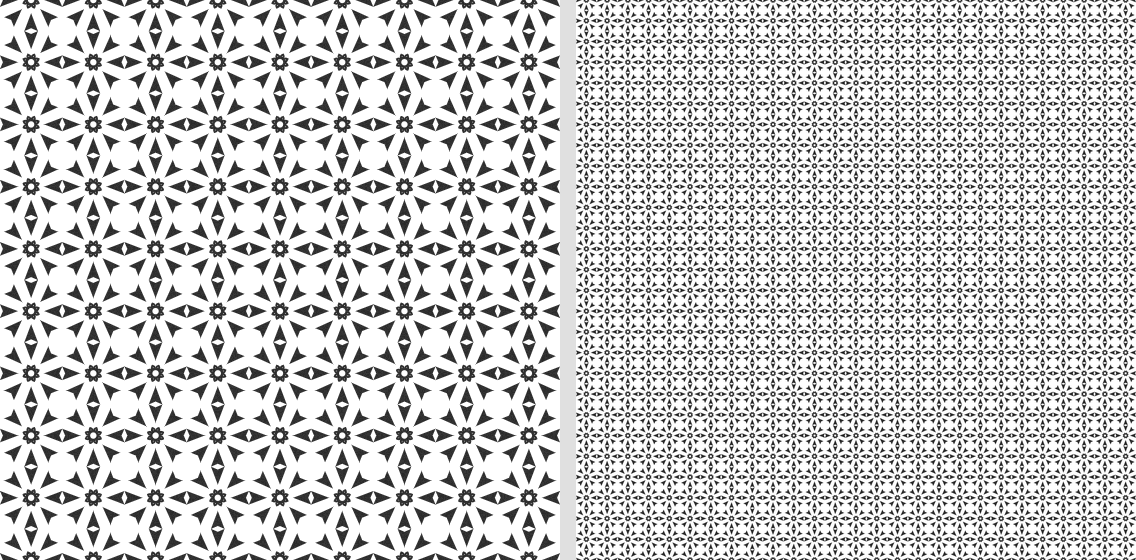
Left: one tile. Right: repeated 3 by 3.
A WebGL 2 fragment shader for this pattern:

```glsl
#version 300 es
precision highp float;

uniform vec2 u_resolution;
out vec4 fragColor;

const float PI = 3.14159265;

float hash(vec2 cell) {
    vec3 h = fract(cell.xyx * vec3(0.1031, 0.1030, 0.0973));
    h += dot(h, h.yzx + 33.33);
    return fract((h.x + h.y) * h.z);
}

vec2 polar(float radius, float angle) {
    return radius * vec2(cos(angle), sin(angle));
}

// Notched arrowhead along +x, upper half only
float arrowhead(vec2 p) {
    float flank = dot(p - vec2(27.0, 0.0), normalize(vec2(-14.0, 37.0)));
    float notch = dot(p - vec2(58.0, 0.0), normalize(vec2(14.0, -6.0)));
    return max(flank, notch);
}

// Pointed petal along +x, upper half only
float petal(vec2 p) {
    return length(p - vec2(10.0, -5.0)) - 10.3;
}

float coverage(float dist, float pixel) {
    return clamp(0.5 - dist / pixel, 0.0, 1.0);
}

void main() {
    vec2 uv = gl_FragCoord.xy / u_resolution;
    float pixel = 9.0 * 128.0 / min(u_resolution.x, u_resolution.y);

    // Nine cells each way, 128 units wide, with a flower at each centre
    vec2 p = (fract(uv * 9.0 + vec2(0.0, 0.5)) - 0.5) * 128.0;

    // Fold into one mirrored eighth of the rosette
    float radius = length(p);
    float angle = atan(p.y, p.x + 1e-5);
    float folded = abs(mod(angle + PI / 8.0, PI / 4.0) - PI / 8.0);
    vec2 arrowPos = polar(radius, folded);
    vec2 petalPos = polar(radius, PI / 8.0 - folded);

    float flower = max(petal(petalPos), 6.5 - radius);
    float ink = coverage(min(arrowhead(arrowPos), flower), pixel);

    // Small pale specks on the petals
    float speck = coverage(length(petalPos - vec2(12.5, 0.0)) - 0.8, pixel);
    ink *= 1.0 - 0.7 * speck;

    // Faint grain in the ink
    float grain = hash(floor(uv * 512.0));
    vec3 inkColor = vec3(mix(0.16, 0.22, grain));
    fragColor = vec4(mix(vec3(1.0), inkColor, ink), 1.0);
}
```
